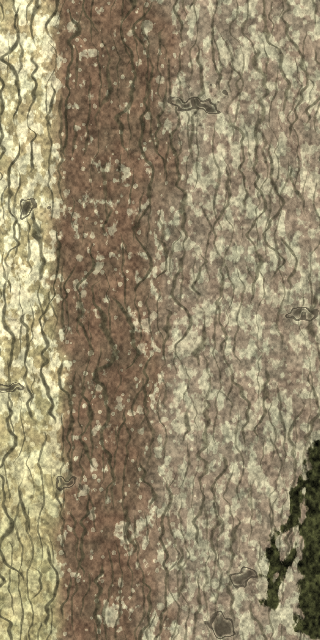
A Shadertoy shader for this texture:

```glsl
float hash(vec2 p) {
    vec3 q = fract(vec3(p.xyx) * 0.1031);
    q += dot(q, q.yzx + 33.33);
    return fract((q.x + q.y) * q.z);
}

float noise(vec2 p) {
    vec2 i = floor(p), f = fract(p);
    f = f * f * (3.0 - 2.0 * f);
    return mix(mix(hash(i), hash(i + vec2(1, 0)), f.x),
               mix(hash(i + vec2(0, 1)), hash(i + vec2(1, 1)), f.x), f.y);
}

float fbm(vec2 p) {
    float sum = 0.0, amp = 0.533;
    for (int i = 0; i < 4; i++) {
        sum += amp * noise(p);
        p = p * 2.03 + 17.3;
        amp *= 0.5;
    }
    return sum;
}

// Broken, wandering vertical fissures, one per column
float fissures(vec2 p, float columns, float width, float seed) {
    float wander = noise(p * vec2(7.0, 11.0) + seed) * 1.3
                 + noise(p * vec2(20.0, 38.0) + seed) * 0.45;
    float u = p.x * columns + wander;
    float column = floor(u);
    float presence = noise(vec2(column * 7.31 + seed, p.y * 9.0 + column * 3.7));
    float ragged = 0.5 + noise(p * vec2(60.0, 75.0) + seed);
    float halfWidth = width * columns * ragged * smoothstep(0.3, 0.75, presence);
    float d = abs(fract(u) - 0.5);
    return (1.0 - smoothstep(halfWidth * 0.4, halfWidth + 0.06, d))
         * smoothstep(0.33, 0.55, presence);
}

// Scattered ragged discs of lichen
float lichen(vec2 p, float cells, float density, float seed) {
    vec2 q = p * cells, base = floor(q);
    float ragged = (fbm(p * 55.0 + seed) - 0.5) * 0.45;
    float cover = 0.0;
    for (int j = -1; j <= 1; j++)
    for (int i = -1; i <= 1; i++) {
        vec2 id = base + vec2(i, j);
        vec2 center = id + vec2(hash(id + seed), hash(id + seed + 41.0));
        float radius = mix(0.1, 0.3, hash(id + seed + 83.0));
        float d = length((q - center) * vec2(1.0, 0.9)) + ragged - radius;
        float present = step(hash(id + seed + 127.0), density);
        cover = max(cover, present * (1.0 - smoothstep(-0.04, 0.06, d)));
    }
    return cover;
}

float capsule(vec2 p, vec2 a, vec2 b, float radius) {
    vec2 ab = b - a;
    float t = clamp(dot(p - a, ab) / dot(ab, ab), 0.0, 1.0);
    return length(p - a - ab * t) - radius;
}

// Knot scar: x = dark creases, y = pale swollen rim
vec2 knot(vec2 p, vec2 center, float radius) {
    vec2 q = (p - center) / radius;
    q += (vec2(noise(p * 38.0), noise(p * 38.0 + 50.0)) - 0.5) * 1.3;
    float r = length(q * vec2(0.75, 1.25));
    float rings = smoothstep(0.35, 0.9, sin(r * 9.0 + noise(p * 60.0) * 3.0));
    float core = 1.0 - smoothstep(0.25, 0.6, r);
    float fade = 1.0 - smoothstep(0.8, 1.5, r);
    return vec2(max(core * 0.8, rings * fade * 0.75), fade);
}

void mainImage(out vec4 fragColor, in vec2 fragCoord) {
    vec2 p = fragCoord / iResolution.x;
    float height = p.y * 0.5;

    // Vertical zones: sunlit left, brown middle, grey right
    float drift = (fbm(p * vec2(9.0, 6.0)) - 0.5) * 0.16;
    float sunlit = 1.0 - smoothstep(0.13, 0.21, p.x + drift * 0.7 - 0.03 * (1.0 - height));
    float grey = smoothstep(0.44, 0.64, p.x + drift * 1.5 + 0.04 * (1.0 - height));

    vec3 brownBark = vec3(0.475, 0.39, 0.305);
    vec3 greyBark = vec3(0.585, 0.525, 0.435);
    vec3 sunBark = mix(vec3(0.66, 0.62, 0.44), vec3(0.75, 0.69, 0.51), height);
    vec3 paleFlake = vec3(0.76, 0.735, 0.60);
    vec3 sunFlake = mix(vec3(0.80, 0.77, 0.57), vec3(0.97, 0.94, 0.76), smoothstep(0.1, 0.5, height));
    vec3 fissureColor = vec3(0.27, 0.26, 0.19);

    vec3 color = mix(mix(brownBark, greyBark, grey), sunBark, sunlit);
    vec3 flakeColor = mix(paleFlake, sunFlake, sunlit);

    // Flaky pale crust
    float threshold = mix(mix(0.72, 0.53, grey), 0.47, sunlit);
    float crust = fbm(p * vec2(42.0, 30.0) + 9.0);
    color = mix(color, flakeColor, smoothstep(threshold - 0.06, threshold + 0.08, crust) * 0.85);

    // Lichen, from large patches to flecks
    float spots = max(lichen(p, 7.0, 0.12, 5.0), lichen(p, 19.0, 0.16, 23.0) * 0.8);
    spots = max(spots, lichen(p, 46.0, 0.16, 61.0) * 0.75);
    color = mix(color, flakeColor * 1.02, spots * (0.65 + 0.3 * noise(p * 90.0)));

    // Mottling and grain
    float mottle = fbm(p * vec2(26.0, 17.0) + 70.0) - 0.5;
    float grain = fbm(p * vec2(100.0, 85.0) + 31.0) - 0.5;
    color *= 1.0 + mottle * 0.4 + grain * 0.75;
    color.r += (noise(p * 24.0 + 90.0) - 0.5) * 0.035;

    // Fissures
    float cracks = max(fissures(p, 17.0, 0.006, 3.0), fissures(p, 29.0, 0.0035, 47.0) * 0.75);
    color = mix(color, fissureColor * (1.0 + grain), cracks * mix(0.72, 0.58, grey));

    // Knots
    vec3 knots[7] = vec3[7](vec3(0.09, 1.35, 0.04), vec3(0.62, 1.67, 0.06),
        vec3(0.94, 1.02, 0.035), vec3(0.02, 0.79, 0.035), vec3(0.21, 0.49, 0.035),
        vec3(0.70, 0.05, 0.05), vec3(0.76, 0.20, 0.045));
    for (int i = 0; i < 7; i++) {
        vec2 scar = knot(p, knots[i].xy, knots[i].z);
        color = mix(color, flakeColor * (0.85 + grain), scar.y * 0.3);
        color = mix(color, vec3(0.22, 0.20, 0.16), scar.x * 0.8);
    }

    // Moss climbing the lower right edge
    float moss = capsule(p, vec2(1.01, 0.56), vec2(0.99, 0.05), 0.055);
    moss = min(moss, capsule(p, vec2(0.94, 0.49), vec2(0.915, 0.36), 0.02));
    moss = min(moss, capsule(p, vec2(0.855, 0.31), vec2(0.845, 0.11), 0.013));
    moss = min(moss, capsule(p, vec2(0.91, 0.26), vec2(0.85, 0.16), 0.012));
    moss += (fbm(p * vec2(36.0, 26.0) + 4.0) - 0.5) * 0.08;
    vec3 mossColor = vec3(0.20, 0.205, 0.125) * (1.0 + grain * 2.0 + mottle);
    color = mix(color, mossColor, 1.0 - smoothstep(-0.006, 0.008, moss));

    fragColor = vec4(clamp(color, 0.0, 1.0), 1.0);
}
```
